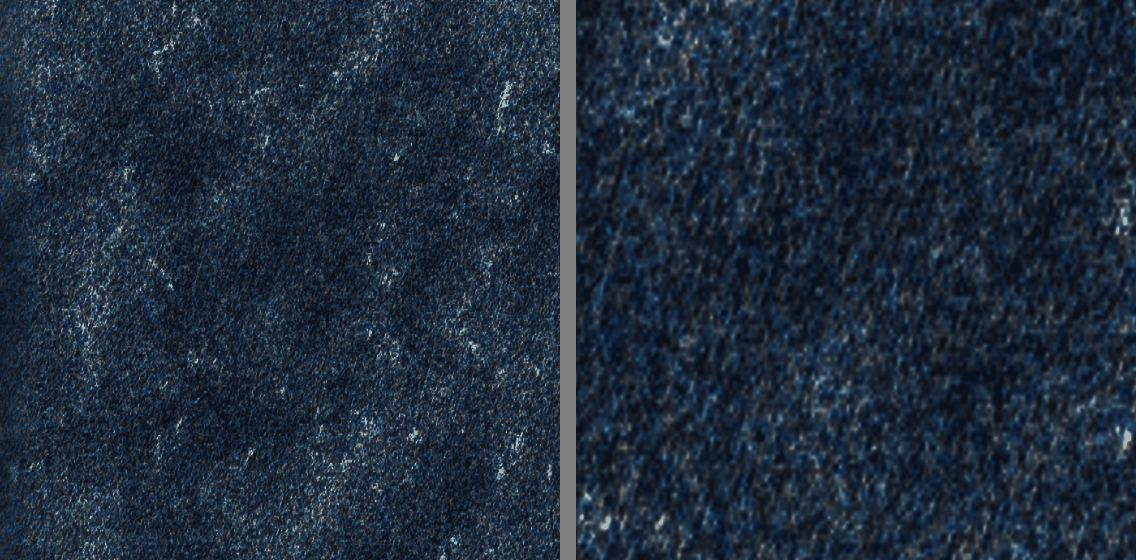
Left, the full canvas; right, a detail of the centre.
Write a Shadertoy shader that draws this texture.

```glsl
#define SCRATCHES 80
#define GRAIN 0.80
#define WEAVE 0.16
#define PATCHES 3.7
#define SCRATCH_STRENGTH 1.9
#define COLUMNS 190.0
#define BLUE_TINT 0.9
#define TONE_SHIFT -0.24

float hash(vec2 p) {
    vec3 q = fract(vec3(p.xyx) * 0.1031);
    q += dot(q, q.yzx + 33.33);
    return fract((q.x + q.y) * q.z);
}

float noise(vec2 p) {
    vec2 cell = floor(p), f = fract(p);
    f = f * f * (3.0 - 2.0 * f);
    float low = mix(hash(cell), hash(cell + vec2(1, 0)), f.x);
    float high = mix(hash(cell + vec2(0, 1)), hash(cell + vec2(1, 1)), f.x);
    return mix(low, high, f.y);
}

mat2 rotation(float angle) {
    float c = cos(angle), s = sin(angle);
    return mat2(c, -s, s, c);
}

// Cloudy fading, stretched along the rising diagonal
float fading(vec2 uv) {
    vec2 p = rotation(0.95) * uv * vec2(1.0) + 7.0;
    p *= vec2(4.5, 7.0);
    float sum = 0.0, total = 0.0, weight = 1.0;
    for (int i = 0; i < 4; i++) {
        sum += weight * noise(p);
        total += weight;
        weight *= 0.65;
        p = p * 2.13 + 19.7;
    }
    return sum / total - 0.5;
}

// Short abraded streaks with soft halos, denser toward the right
float scratches(vec2 uv) {
    vec2 bend = vec2(noise(uv * 28.0), noise(uv * 28.0 + 50.0)) - 0.5;
    vec2 p = uv + 0.022 * bend;
    float core = 0.0, halo = 0.0;
    for (int i = 0; i < SCRATCHES; i++) {
        float id = float(i) + 1.0;
        vec2 centre = vec2(hash(vec2(id, 3.0)), hash(vec2(id, 17.0)));
        centre.x = pow(centre.x, 0.78);
        float angle = mix(0.65, 1.75, hash(vec2(id, 29.0)));
        if (i % 6 == 0) angle += 1.2;
        float size = hash(vec2(id, 41.0));
        float halfLength = mix(0.006, 0.045, size * size);
        float width = mix(0.0035, 0.0085, hash(vec2(id, 53.0)));
        float strength = mix(0.3, 1.0, hash(vec2(id, 67.0)));
        vec2 q = rotation(angle) * (p - centre);
        float d = length(vec2(max(abs(q.x) - halfLength, 0.0), q.y));
        core = max(core, strength * exp(-d * d / (width * width)));
        halo = max(halo, strength * exp(-d * d / (width * width * 16.0)));
    }
    float broken = smoothstep(0.22, 0.7, noise(uv * vec2(85.0, 60.0)));
    return core * mix(0.25, 1.0, broken) + 0.32 * halo * broken;
}

// Tiny upright flecks leaning to the right
float flecks(vec2 uv) {
    vec2 p = vec2(uv.x - 0.3 * uv.y, uv.y);
    float yarn = noise(p * vec2(310.0, 170.0) + 200.0) - 0.5;
    float fibre = noise(uv * vec2(430.0, 360.0) + 31.0) - 0.5;
    return (yarn * 0.8 + fibre * 0.6) / 0.21;
}

// Indigo to bleached thread
vec3 denim(float tone) {
    vec3 c = mix(vec3(0.035, 0.062, 0.11), vec3(0.07, 0.11, 0.17),
                 clamp((tone + 2.1) / 1.1, 0.0, 1.0));
    c = mix(c, vec3(0.11, 0.17, 0.24), clamp(tone + 1.0, 0.0, 1.0));
    c = mix(c, vec3(0.17, 0.24, 0.31), clamp(tone / 0.85, 0.0, 1.0));
    c = mix(c, vec3(0.25, 0.33, 0.39), clamp((tone - 0.85) / 0.6, 0.0, 1.0));
    c = mix(c, vec3(0.38, 0.46, 0.50), clamp((tone - 1.45) / 0.6, 0.0, 1.0));
    return mix(c, vec3(0.66, 0.72, 0.73), clamp((tone - 2.05) / 0.8, 0.0, 1.0));
}

void mainImage(out vec4 fragColor, in vec2 fragCoord) {
    vec2 uv = fragCoord / iResolution.y;

    // Weave softens where the cloth turns away at the left edge
    float focus = mix(0.55, 1.0, smoothstep(0.0, 0.09, uv.x));
    float wobble = noise(uv * 40.0) * 2.0;
    float weave = sin(6.2832 * (COLUMNS * uv.x + 45.0 * uv.y) + wobble);
    float grain = (flecks(uv) * GRAIN + weave * WEAVE) * focus;

    // Wear lifts whole areas and sharpens the flecks inside them
    float side = 0.4 * smoothstep(0.35, 1.0, uv.x) * mix(0.7, 1.2, uv.y);
    float edge = -0.45 * (1.0 - smoothstep(0.0, 0.05, uv.x));
    float wear = scratches(uv) * SCRATCH_STRENGTH;
    float tone = TONE_SHIFT + side + edge + fading(uv) * PATCHES;
    tone += grain * (1.0 + 0.15 * wear) + wear;

    // Threads vary between saturated blue and neutral grey
    float hue = noise(uv * vec2(260.0, 150.0) + 90.0) - 0.5;
    hue *= BLUE_TINT * (1.0 - smoothstep(1.3, 2.6, tone));
    vec3 colour = denim(tone) * (1.0 + hue * vec3(-0.75, 0.05, 0.42));
    fragColor = vec4(clamp(colour, 0.0, 1.0), 1.0);
}
```
